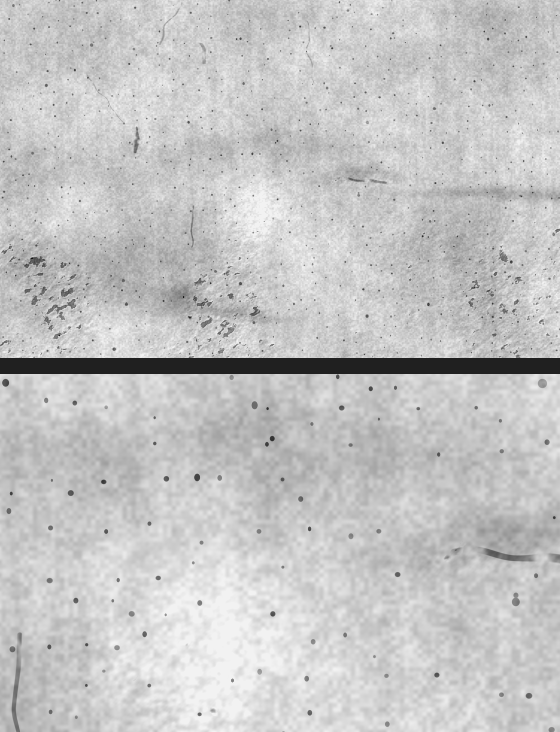
Top: the whole. Bottom: its middle third, enlarged.
Write a WebGL 1 fragment shader that draws this texture.

```glsl
precision highp float;
uniform vec2 u_resolution;

#define BASE_TONE 0.808
#define CLOUD_DEPTH 0.20
#define MOTTLE_DEPTH 0.14
#define STREAK_DEPTH 0.035
#define GRAIN_DEPTH 0.11
#define GRAIN_SCALE 240.0
#define PIT_DEPTH 0.42
#define RELIEF_DEPTH 0.40
#define PORE_DEPTH 0.50

float hash(vec2 p) {
  vec3 q = fract(p.xyx * 0.1031);
  q += dot(q, q.yzx + 33.33);
  return fract((q.x + q.y) * q.z);
}

float noise(vec2 p) {
  vec2 i = floor(p), f = fract(p);
  f = f * f * (3.0 - 2.0 * f);
  return mix(mix(hash(i), hash(i + vec2(1.0, 0.0)), f.x),
             mix(hash(i + vec2(0.0, 1.0)), hash(i + 1.0), f.x), f.y);
}

float fbm(vec2 p) {
  float sum = 0.0, weight = 0.5;
  for (int i = 0; i < 4; i++) {
    sum += weight * noise(p);
    p = mat2(1.6, 1.2, -1.2, 1.6) * p + 17.3;
    weight *= 0.5;
  }
  return sum / 0.9375;
}

// Soft elliptical stain
float stain(vec2 p, vec2 center, vec2 radius) {
  vec2 q = (p - center) / radius;
  return exp(-dot(q, q));
}

// Thin wandering line, broken along its length
float crack(vec2 p, vec2 a, vec2 b, float width) {
  p += 0.022 * (vec2(noise(p * 28.0), noise(p * 28.0 + 40.0)) - 0.5);
  vec2 ab = b - a;
  float t = clamp(dot(p - a, ab) / dot(ab, ab), 0.0, 1.0);
  float aa = 0.8 / u_resolution.y;
  float line = 1.0 - smoothstep(width - aa, width + aa, length(p - a - ab * t));
  return line * smoothstep(0.2, 0.6, noise(p * 75.0));
}

// Scattered round air holes, at most one per cell
float pores(vec2 p, float cell, float share, float radius) {
  vec2 id = floor(p / cell);
  vec2 center = 0.15 + 0.7 * vec2(hash(id + 3.1), hash(id + 57.7));
  vec2 d = (fract(p / cell) - center) * cell;
  d.x *= 0.85 + 0.5 * hash(id + 21.4);
  float r = radius * mix(0.45, 1.0, hash(id + 91.2));
  float aa = 0.7 / u_resolution.y;
  float dot_ = 1.0 - smoothstep(r - aa, r + aa, length(d));
  return dot_ * step(hash(id + 12.9), share) * mix(0.5, 1.0, hash(id + 70.3));
}

// Crumbled surface, stretched along a rising diagonal
float crumble(vec2 p) {
  return fbm(mat2(0.82, -0.57, 0.57, 0.82) * p * vec2(48.0, 72.0));
}

float stains(vec2 p) {
  vec2 w = p + 0.10 * (vec2(fbm(p * 7.0), fbm(p * 7.0 + 31.0)) - 0.5);
  float s = 0.0;
  // Dark clouds
  s -= 0.070 * stain(w, vec2(0.75, 0.58), vec2(0.42, 0.07));
  s -= 0.060 * stain(w, vec2(0.20, 0.52), vec2(0.25, 0.06));
  s -= 0.090 * stain(w, vec2(0.42, 0.26), vec2(0.28, 0.13));
  s -= 0.100 * stain(w, vec2(0.10, 0.25), vec2(0.10, 0.06));
  s -= 0.060 * stain(w, vec2(0.80, 0.97), vec2(0.12, 0.07));
  s -= 0.060 * stain(w, vec2(1.28, 0.87), vec2(0.28, 0.13));
  s -= 0.080 * stain(w, vec2(1.33, 0.27), vec2(0.10, 0.18));
  s -= 0.090 * stain(w, vec2(0.02, 0.06), vec2(0.10, 0.09));
  // Ledges and damp spots
  s -= 0.150 * stain(p, vec2(1.45, 0.450 + 0.02 * noise(p * 9.0)), vec2(0.33, 0.016));
  s -= 0.120 * stain(w, vec2(1.02, 0.495), vec2(0.13, 0.018));
  s -= 0.120 * stain(w, vec2(0.65, 0.13), vec2(0.19, 0.018));
  s -= 0.250 * stain(w, vec2(0.53, 0.17), vec2(0.045, 0.035));
  // Pale patches
  s += 0.070 * stain(w, vec2(0.75, 0.43), vec2(0.09, 0.10));
  s += 0.060 * stain(w, vec2(0.15, 0.40), vec2(0.08, 0.07));
  s += 0.060 * stain(w, vec2(1.52, 0.68), vec2(0.12, 0.22));
  s += 0.035 * stain(w, vec2(0.35, 0.80), vec2(0.35, 0.16));
  s += 0.060 * stain(w, vec2(1.50, 0.22), vec2(0.10, 0.16));
  return s + 0.080 * stain(w, vec2(0.33, 0.07), vec2(0.07, 0.09));
}

void main() {
  vec2 p = gl_FragCoord.xy / u_resolution.y;

  // Broad tone, vertical streaks and fine grain
  float tone = BASE_TONE + stains(p);
  tone += CLOUD_DEPTH * (fbm(p * 3.5 + 8.0) - 0.5);
  tone += MOTTLE_DEPTH * (fbm(p * 22.0 + 60.0) - 0.5);
  tone += STREAK_DEPTH * (noise(p * vec2(42.0, 2.5)) + noise(p * vec2(110.0, 5.0)) - 1.0);
  tone += GRAIN_DEPTH * (noise(p * GRAIN_SCALE) - 0.5);
  tone += 0.6 * GRAIN_DEPTH * (noise(p * GRAIN_SCALE * 0.45 + 90.0) - 0.5);

  // Roughness gathers in the lower half and along the ledges
  float rough = 1.0 - smoothstep(0.22, 0.56, p.y + 0.35 * (fbm(p * 4.0 + 5.0) - 0.5));
  rough *= smoothstep(0.28, 0.66, fbm(p * 6.0 + 23.0));
  rough += 0.8 * stain(p, vec2(1.00, 0.495), vec2(0.10, 0.016));
  rough += 0.6 * stain(p, vec2(0.11, 0.24), vec2(0.10, 0.07));
  rough += 0.9 * stain(p, vec2(0.385, 0.61), vec2(0.015, 0.045));
  rough = clamp(rough, 0.0, 1.0);

  // Lit relief and dark pits
  vec2 lightStep = vec2(-0.0022, 0.0030);
  float height = crumble(p), lit = crumble(p + lightStep);
  float rim = mix(0.95, 0.61, rough);
  tone += RELIEF_DEPTH * (0.08 + rough) * (height - lit);
  tone -= PIT_DEPTH * smoothstep(rim, rim + 0.13, height);
  tone += 0.10 * smoothstep(rim, rim + 0.13, lit);

  // Cracks and scars
  tone -= 0.20 * crack(p, vec2(0.50, 0.99), vec2(0.45, 0.88), 0.0022);
  tone -= 0.22 * crack(p, vec2(0.85, 0.94), vec2(0.88, 0.77), 0.0012);
  tone -= 0.22 * crack(p, vec2(0.565, 0.88), vec2(0.56, 0.83), 0.0045);
  tone -= 0.14 * crack(p, vec2(0.24, 0.80), vec2(0.34, 0.66), 0.0018);
  tone -= 0.35 * crack(p, vec2(0.385, 0.65), vec2(0.38, 0.57), 0.0040);
  tone -= 0.28 * crack(p, vec2(0.54, 0.43), vec2(0.53, 0.32), 0.0020);
  tone -= 0.30 * crack(p, vec2(0.94, 0.50), vec2(1.08, 0.49), 0.0030);

  // Air holes in two sizes
  float holes = max(pores(p, 0.036, 0.55, 0.0028), pores(p + 0.37, 0.11, 0.40, 0.0048));
  tone -= PORE_DEPTH * holes;

  gl_FragColor = vec4(vec3(clamp(tone, 0.08, 0.95)), 1.0);
}
```
